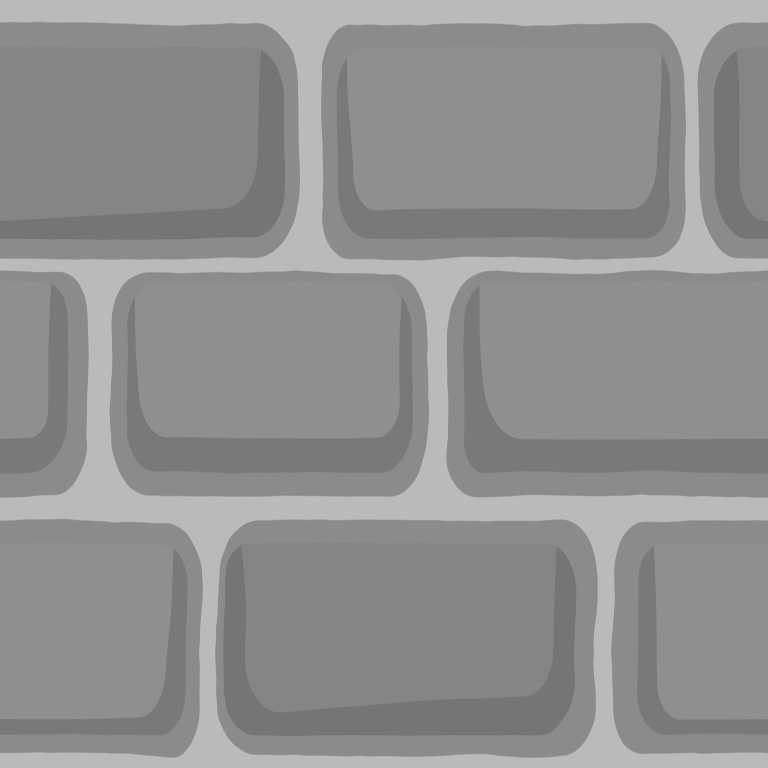
Give the GLSL for this texture, as a WebGL 1 fragment shader.

```glsl
precision highp float;
// Flat cartoon brick wall: three staggered rows of two uneven grey bricks.
// Each brick is a wobbly rounded slab holding a sunken shadow and a raised face.
// The canvas spans 100 units; columns and noise wrap so that it tiles.

uniform vec2 u_resolution;

vec2 hash2(vec2 p) {
    vec3 q = fract(p.xyx * vec3(0.1031, 0.1030, 0.0973));
    q += dot(q, q.yzx + 33.33);
    return fract((q.xx + q.yz) * q.zy);
}

// Value noise in -1..1, repeating after the given number of cells
vec2 wrapNoise(vec2 p, float cells, float seed) {
    p *= cells / 100.0;
    vec2 i = floor(p);
    vec2 f = fract(p);
    f = f * f * (3.0 - 2.0 * f);
    vec2 a = mod(i, cells) + seed;
    vec2 b = mod(i + 1.0, cells) + seed;
    vec2 low = mix(hash2(a), hash2(vec2(b.x, a.y)), f.x);
    vec2 high = mix(hash2(vec2(a.x, b.y)), hash2(b), f.x);
    return 2.0 * mix(low, high, f.y) - 1.0;
}

// Box (left, bottom, right, top) with tall elliptic corners;
// radii run right top, right bottom, left top, left bottom
float slab(vec2 p, vec4 box, vec4 radii) {
    vec2 q = p - 0.5 * (box.xy + box.zw);
    vec2 side = q.x > 0.0 ? radii.xy : radii.zw;
    float r = q.y > 0.0 ? side.x : side.y;
    vec2 e = (abs(q) - 0.5 * (box.zw - box.xy)) * vec2(1.0, 0.65) + r;
    return length(max(e, 0.0)) + min(max(e.x, e.y), 0.0) - r;
}

float cover(float d) {
    float pixel = 100.0 / min(u_resolution.x, u_resolution.y);
    return smoothstep(0.6 * pixel, -0.6 * pixel, d);
}

// Left and right ends of both bricks in a row
vec4 rowEnds(float row) {
    return row < 0.5 ? vec4(28.1, 77.5, 79.8, 126.0)
         : row < 1.5 ? vec4(14.5, 55.6, 58.3, 111.3)
                     : vec4(-9.0, 38.7, 41.9, 89.2);
}

// Rim width at left and right, shadow width at the sides and below
vec4 bevel(float row, bool first) {
    if (row < 0.5) return first ? vec4(1.0, 2.6, 2.4, 4.1) : vec4(3.3, 1.8, 1.9, 2.2);
    if (row < 1.5) return first ? vec4(2.1, 2.0, 1.2, 4.6) : vec4(2.2, 2.6, 1.9, 4.4);
    return first ? vec4(2.0, 1.8, 2.7, 3.1) : vec4(2.1, 2.0, 1.2, 3.7);
}

void main() {
    vec2 uv = 100.0 * gl_FragCoord.xy / u_resolution;

    // Slow bends plus a fine chipped edge
    vec2 rough = 0.38 * wrapNoise(uv, 13.0, 5.0) + 0.07 * wrapNoise(uv, 60.0, 40.0);
    vec2 bend = 0.5 * wrapNoise(uv, 9.0, 71.0);
    float grey = 0.73;

    for (int i = 0; i < 6; i++) {
        float row = floor(float(i) / 2.0);
        bool first = mod(float(i), 2.0) < 0.5;
        bool middle = row == 1.0;
        bool dark = first && !middle;

        // Outer slab
        vec4 ends = rowEnds(row);
        vec2 span = first ? ends.xy : ends.zw;
        vec2 rise = row < 0.5 ? vec2(1.7, 32.2) : middle ? vec2(35.4, 64.6) : vec2(66.4, 96.9);
        vec4 box = vec4(span.x, rise.x, span.y, rise.y);
        float center = 0.5 * (span.x + span.y);
        vec2 p = vec2(center + mod(uv.x - center + 50.0, 100.0) - 50.0, uv.y);
        vec4 chance = vec4(hash2(vec2(row, span.x)), hash2(vec2(span.y, row)));
        float slabEdge = slab(p + rough, box, 3.6 + 2.2 * chance);

        // Sunken shadow
        vec4 cut = bevel(row, first);
        vec4 inner = box + vec4(cut.x, middle ? 3.1 : 2.6, -cut.y, middle ? -1.4 : -3.0);
        float shadowEdge = slab(p + 0.6 * rough, inner, 2.8 + 2.0 * chance.wzyx);

        // Raised face, narrower below and tilted on the dark bricks
        vec2 q = p + bend * vec2(0.8, 0.6);
        q.x = center + (q.x - center) * (1.0 + 0.04 * (inner.w - p.y) / (inner.w - inner.y));
        q.y -= (dark ? 0.06 : 0.006) * (p.x - center);
        vec4 face = inner + vec4(cut.z, cut.w, -cut.z, 12.0);
        float faceEdge = slab(q, face, 2.2 + 2.6 * chance.yxwz);

        float plate = mix(dark ? 0.457 : 0.475, dark ? 0.52 : 0.56, cover(faceEdge));
        grey = mix(grey, 0.547, cover(slabEdge));
        grey = mix(grey, plate, cover(shadowEdge));
    }

    gl_FragColor = vec4(vec3(grey), 1.0);
}
```
